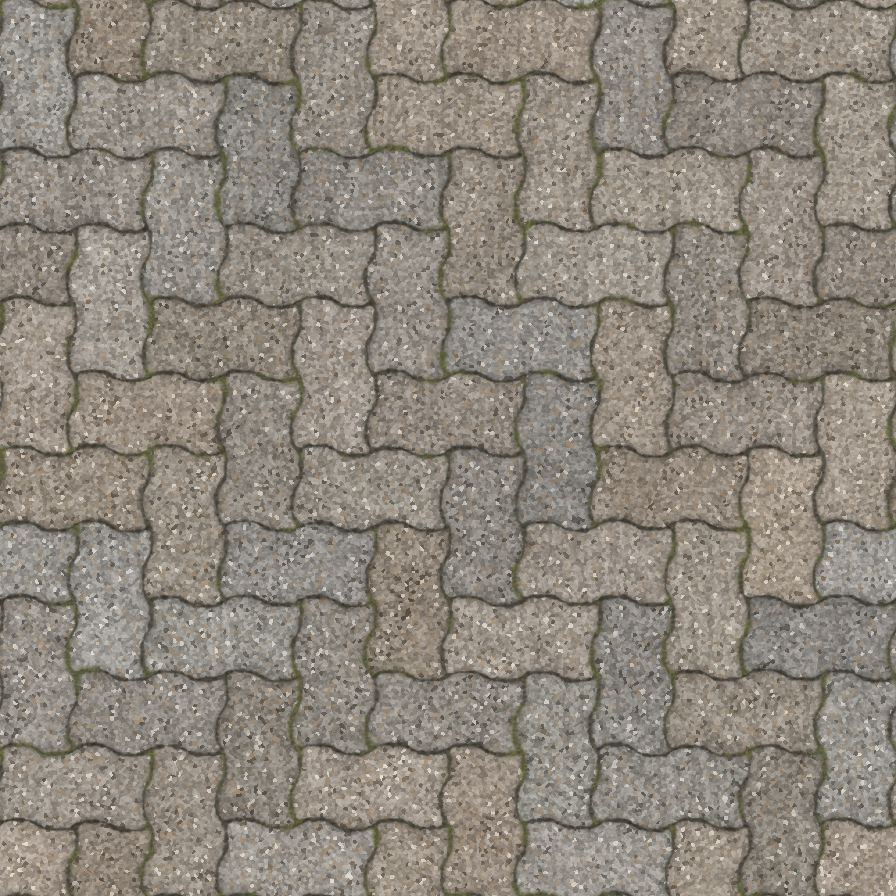
A WebGL 2 fragment shader for this texture:

```glsl
#version 300 es
precision highp float;
// Herringbone paving of wavy concrete blocks, two cells long and one wide.
// Space is bent by sines so the joints ripple, then each cell finds its block;
// rounded box distances give joints, noise gives aggregate, stains and moss.

uniform vec2 u_resolution;
out vec4 outColor;

const float CELLS = 12.0;          // cells across and down
const float WAVE = 0.068;          // ripple of the joints, in cells
const float WOBBLE = 0.045;        // irregular drift of the joints
const float JOINT = 0.021;         // half width of a joint
const float CORNER = 0.075;        // corner radius of a block
const float GRAINS = 250.0;        // aggregate grains across the canvas
const vec2 SHIFT = vec2(0.03, -0.045);
const vec3 STONE = vec3(0.588, 0.559, 0.523);
const vec3 WARM = vec3(0.020, 0.002, -0.014);
const vec3 TAN = vec3(0.64, 0.53, 0.41);
const vec3 GAP = vec3(0.29, 0.275, 0.24);
const vec3 MOSS = vec3(0.39, 0.40, 0.24);
const float TAU = 6.2831853;

float hash(vec2 p) {
    return fract(sin(dot(p, vec2(127.1, 311.7))) * 43758.5453);
}

float noise(vec2 p) {
    vec2 i = floor(p), f = fract(p);
    f = f * f * (3.0 - 2.0 * f);
    return mix(mix(hash(i), hash(i + vec2(1, 0)), f.x),
               mix(hash(i + vec2(0, 1)), hash(i + vec2(1, 1)), f.x), f.y);
}

float fbm(vec2 p) {
    float sum = 0.0, amp = 0.5;
    for (int i = 0; i < 4; i++) {
        sum += amp * noise(p);
        p = p * 2.03 + 17.3;
        amp *= 0.5;
    }
    return sum / 0.9375;
}

// Identity of the nearest scattered grain
vec2 nearestGrain(vec2 p) {
    vec2 cell = floor(p), best = cell;
    float bestDist = 9.0;
    for (int y = -1; y <= 1; y++)
    for (int x = -1; x <= 1; x++) {
        vec2 id = cell + vec2(x, y);
        vec2 d = id + vec2(hash(id), hash(id + 41.7)) - p;
        if (dot(d, d) < bestDist) { bestDist = dot(d, d); best = id; }
    }
    return best;
}

// Straightens the rippled joints into a square grid
vec2 unbend(vec2 p) {
    vec2 drift = vec2(noise(p * 1.7 + 5.0), noise(p * 1.7 + 63.0)) - 0.5;
    vec2 s = sin(TAU * p.yx);
    s += 0.12 * sin(3.0 * TAU * p.yx);
    return p + SHIFT + vec2(-WAVE, WAVE) * s + WOBBLE * drift;
}

// Offset from the block centre (xy) and wrapped block identity (zw)
vec4 herringbone(vec2 q, out vec2 halfSize) {
    vec2 cell = floor(q);
    float phase = mod(cell.x + cell.y, 4.0);
    bool upright = phase < 1.5;
    vec2 along = upright ? vec2(0, 1) : vec2(1, 0);
    vec2 origin = cell - along * mod(phase, 2.0);
    halfSize = 0.5 + 0.5 * along;
    return vec4(q - origin - halfSize, mod(origin, CELLS));
}

// Speckled concrete with a tone of its own for each block
vec3 concrete(vec2 uv, vec2 block) {
    float tone = hash(block + 3.1) - 0.5;
    vec3 col = STONE + 0.075 * tone + WARM * (hash(block + 8.6) * 2.0 - 1.0);
    col += 0.11 * (fbm(uv * 28.0 + block * 3.0) - 0.5);
    vec2 grain = nearestGrain(uv * GRAINS);
    float shade = hash(grain + 7.7);
    col += 0.21 * (shade - 0.5);
    col += 0.10 * (noise(uv * GRAINS * 1.9) - 0.5);
    col = mix(col, TAN, 0.6 * step(0.94, hash(grain + 19.3)));
    col += 0.12 * step(0.96, shade) - 0.08 * step(shade, 0.05);
    return col;
}

void main() {
    vec2 uv = gl_FragCoord.xy / u_resolution;
    vec2 p = vec2(uv.x, 1.0 - uv.y) * CELLS;
    float pixel = CELLS / u_resolution.y;

    vec2 halfSize;
    vec4 block = herringbone(unbend(p), halfSize);
    vec2 toEdge = abs(block.xy) - halfSize;
    vec2 d = toEdge + JOINT + CORNER;
    float dist = length(max(d, 0.0)) + min(max(d.x, d.y), 0.0) - CORNER;
    dist += 0.03 * (noise(p * 14.0) - 0.5) + 0.016 * (noise(p * 37.0) - 0.5);
    float level = smoothstep(-0.05, 0.05, toEdge.y - toEdge.x);

    // Block face, dirtied toward its rim
    vec3 col = concrete(uv, block.zw);
    float rim = exp(min(dist, 0.0) / 0.045);
    col *= 1.0 - rim * (0.12 + 0.16 * noise(p * 3.0 + 31.0));

    // Gap, darkest along level joints
    vec3 gap = GAP * (1.08 - 0.16 * level) + 0.13 * (noise(p * 30.0) - 0.5);
    col = mix(col, gap, smoothstep(-0.012 - pixel * 0.5, 0.012 + pixel * 0.5, dist));

    // Patchy moss, thicker in corners and upright joints
    float corner = smoothstep(-0.25, 0.0, min(toEdge.x, toEdge.y));
    float patches = fbm(p * 2.6 + 11.0) + 0.16 * corner - 0.10 * level;
    float moss = smoothstep(0.46, 0.70, patches) * smoothstep(-0.05, 0.012, dist);
    moss *= 0.35 + 0.65 * noise(p * 24.0 + 9.0);
    col = mix(col, MOSS + 0.16 * (noise(p * 42.0) - 0.5), moss);

    outColor = vec4(col, 1.0);
}
```
